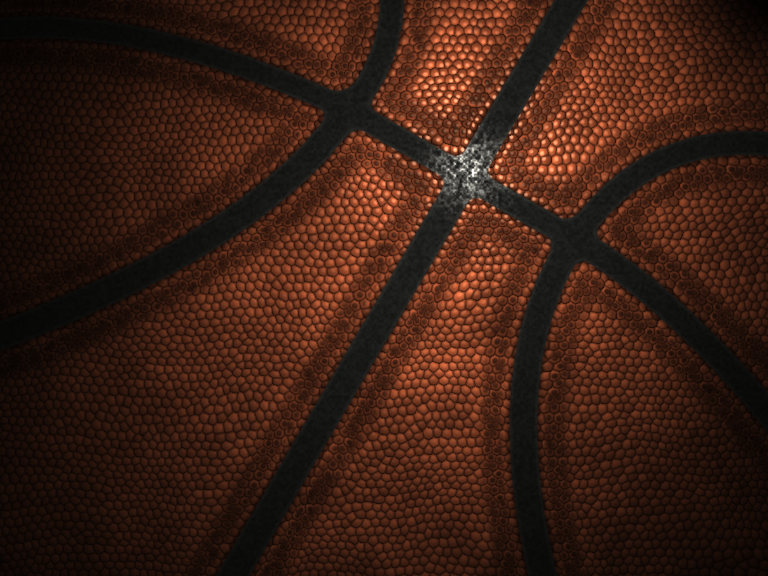
Reproduce this texture procedurally as a Shadertoy shader.

```glsl
// Pebbled leather ball with black rubber seams under a narrow spotlight.

const vec3  LEATHER = vec3(0.70, 0.335, 0.195);
const vec3  RUBBER = vec3(0.105, 0.105, 0.098);
const vec3  GLEAM_TINT = vec3(1.0, 0.80, 0.66);
const vec2  LIGHT_POS = vec2(0.80, 0.67);
const vec2  LIGHT_AXIS = vec2(-0.50, -0.866);
const vec2  LIGHT_SIZE = vec2(0.62, 0.47);   // along and across the axis
const vec2  GLEAM_POS = vec2(0.83, 0.745);
const float GLEAM_SIZE = 0.15;
const float AMBIENT = 0.05;
const float PEBBLES = 62.0;                  // pebbles per canvas height
const float JITTER = 0.42;
const float FILLET = 0.022;                  // rounding where seams meet
const int   CURVE_STEPS = 12;

const vec2 LEFT_JOINT = vec2(0.605, 0.810);
const vec2 RIGHT_JOINT = vec2(0.997, 0.585);
const vec2 CENTER_JOINT = vec2(0.815, 0.705);

vec2 hash22(vec2 p) {
    vec3 q = fract(p.xyx * vec3(0.1031, 0.1030, 0.0973));
    q += dot(q, q.yzx + 33.33);
    return fract((q.xx + q.yz) * q.zy);
}

float valueNoise(vec2 p) {
    vec2 i = floor(p), f = fract(p);
    f = f * f * (3.0 - 2.0 * f);
    float low = mix(hash22(i).x, hash22(i + vec2(1, 0)).x, f.x);
    float high = mix(hash22(i + vec2(0, 1)).x, hash22(i + vec2(1, 1)).x, f.x);
    return mix(low, high, f.y);
}

float segmentDistance(vec2 p, vec2 a, vec2 b) {
    vec2 ab = b - a;
    return length(p - a - ab * clamp(dot(p - a, ab) / dot(ab, ab), 0.0, 1.0));
}

float smoothMin(float a, float b, float k) {
    float h = max(k - abs(a - b), 0.0) / k;
    return min(a, b) - h * h * k * 0.25;
}

// Signed distance to a quadratic curve of the given half width.
float seamCurve(vec2 p, vec2 a, vec2 b, vec2 c, float halfWidth) {
    float d = 9.0;
    vec2 last = a;
    for (int i = 1; i <= CURVE_STEPS; i++) {
        float t = float(i) / float(CURVE_STEPS);
        vec2 next = mix(mix(a, b, t), mix(b, c, t), t);
        d = min(d, segmentDistance(p, last, next));
        last = next;
    }
    return d - halfWidth;
}

float seamDistance(vec2 p) {
    vec2 l = LEFT_JOINT, r = RIGHT_JOINT;
    float d = seamCurve(p, vec2(-0.017, 0.948), vec2(0.243, 0.979), l, 0.019);
    d = smoothMin(d, seamCurve(p, l, 0.5 * (l + r), r, 0.020), FILLET);
    d = smoothMin(d, seamCurve(p, r, vec2(1.181, 0.479), vec2(1.372, 0.236), 0.022), FILLET);
    d = smoothMin(d, seamCurve(p, vec2(0.681, 1.009), vec2(0.681, 0.892), l, 0.021), FILLET);
    d = smoothMin(d, seamCurve(p, l, vec2(0.460, 0.587), vec2(-0.017, 0.410), 0.024), FILLET);
    d = smoothMin(d, seamCurve(p, vec2(1.002, 1.017), vec2(0.694, 0.502), vec2(0.396, -0.014), 0.025), FILLET);
    d = smoothMin(d, seamCurve(p, vec2(1.351, 0.748), vec2(1.128, 0.778), r, 0.021), FILLET);
    return smoothMin(d, seamCurve(p, r, vec2(0.851, 0.366), vec2(0.946, -0.014), 0.024), FILLET);
}

// Offset from the nearest pebble centre (xy), groove distance (z), random (w).
vec4 pebbleCell(vec2 p) {
    const float ROW = 0.866;
    float row = floor(p.y / ROW), nearest = 9.0, second = 9.0;
    vec3 best = vec3(0.0);
    for (int j = -1; j <= 1; j++) {
        float y = row + float(j), shift = 0.5 * mod(y, 2.0);
        for (int i = -1; i <= 1; i++) {
            vec2 id = vec2(floor(p.x - shift) + float(i), y);
            vec2 rnd = hash22(id + 17.0);
            vec2 center = vec2(id.x + shift + 0.5, (y + 0.5) * ROW) + JITTER * (rnd - 0.5);
            float d = length(p - center);
            second = min(second, max(nearest, d));
            if (d < nearest) { nearest = d; best = vec3(p - center, rnd.x); }
        }
    }
    return vec4(best.xy, second - nearest, best.z);
}

float spotlight(vec2 p) {
    vec2 q = p - LIGHT_POS;
    q = vec2(dot(q, LIGHT_AXIS), dot(q, vec2(-LIGHT_AXIS.y, LIGHT_AXIS.x))) / LIGHT_SIZE;
    float cornerShade = smoothstep(0.0, 0.26, length(p - vec2(1.35, 1.02)));
    return (AMBIENT + exp(-dot(q, q))) * cornerShade;
}

vec3 leather(vec2 p, float seam, float light, float gleam) {
    vec2 warp = vec2(valueNoise(p * 9.0), valueNoise(p * 9.0 + 40.0));
    vec4 cell = pebbleCell(p * PEBBLES + warp * 1.2);
    vec2 toLight = normalize(LIGHT_POS + vec2(0.02, 0.12) - p + 0.001);
    float dome = smoothstep(0.0, 0.40, cell.z);
    float slope = dot(cell.xy, toLight);
    float shade = mix(0.55, 1.0, dome) * (1.0 + 0.6 * slope) * (0.88 + 0.24 * cell.w);
    shade *= 0.85 + 0.3 * valueNoise(p * 14.0);

    // Worn pits run beside every seam.
    float band = smoothstep(0.004, 0.022, seam) * smoothstep(0.062, 0.036, seam);
    float pit = smoothstep(0.46, 0.15, length(cell.xy - 0.08 * toLight));
    shade *= 1.0 - band * (0.16 + 0.55 * pit * (0.6 + 0.4 * cell.w));
    shade *= mix(0.5, 1.0, smoothstep(0.0, 0.012, seam));

    float glint = smoothstep(0.34, 0.06, length(cell.xy - 0.18 * toLight)) * (1.0 - 0.6 * band);
    return LEATHER * light * shade + GLEAM_TINT * glint * (0.10 * light * light + 0.62 * gleam);
}

vec3 rubber(vec2 p, float seam, float light) {
    float grain = valueNoise(p * 190.0) * 0.6 + valueNoise(p * 330.0) * 0.4;
    vec2 q = (p - CENTER_JOINT) / 0.052;
    float rim = smoothstep(-0.007, -0.002, seam);
    vec3 color = RUBBER * (0.12 + light) * (0.7 + 0.6 * grain + 0.35 * rim);
    return color + vec3(0.85, 0.83, 0.79) * exp(-dot(q, q)) * grain * grain * 1.6;
}

void mainImage(out vec4 fragColor, in vec2 fragCoord) {
    vec2 p = fragCoord / iResolution.y;
    float pixel = 1.0 / iResolution.y;
    float seam = seamDistance(p);
    float light = spotlight(p);
    vec2 g = (p - GLEAM_POS) / GLEAM_SIZE;
    float gleam = exp(-dot(g, g));
    vec3 color = mix(rubber(p, seam, light), leather(p, seam, light, gleam),
                     smoothstep(-pixel, pixel, seam));
    fragColor = vec4(clamp(color, 0.0, 1.0), 1.0);
}
```
